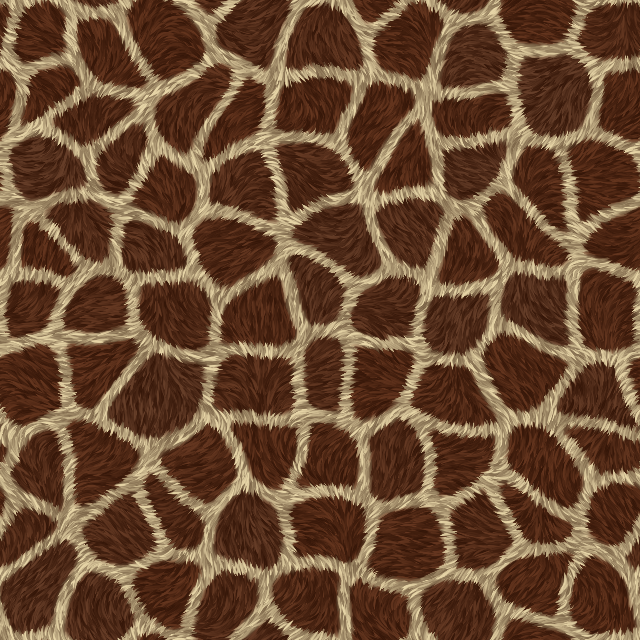
Give the GLSL for this texture, as a three.js fragment shader.

```glsl
// Giraffe hide: chestnut patches parted by cream bands, covered in short swirling fur.
varying vec2 vUv;

const float TAU = 6.2831853;
const float PATCHES = 9.0;        // patches across the tile
const float FUR_GRID = 64.0;      // fur cells across the tile
const int FUR_LAYERS = 8;         // strands per fur cell
const float HALF_LENGTH = 0.96;   // strand size in fur cells
const float HALF_WIDTH = 0.16;

const vec3 DARK_BROWN = vec3(0.205, 0.085, 0.03);
const vec3 CHESTNUT = vec3(0.39, 0.205, 0.115);
const vec3 DUSTY_BROWN = vec3(0.40, 0.26, 0.18);
const vec3 CREAM_SHADE = vec3(0.49, 0.40, 0.285);
const vec3 CREAM = vec3(0.90, 0.83, 0.65);

vec3 hash3(vec2 p) {
  vec3 q = fract(p.xyx * vec3(0.1031, 0.1030, 0.0973));
  q += dot(q, q.yxz + 33.33);
  return fract((q.xxy + q.yzz) * q.zyx);
}

// Random values of a grid cell, wrapped so that the tile repeats
vec3 cellRandom(vec2 cell, float period, float seed) {
  return hash3(mod(cell, period) + seed);
}

vec2 patchCentre(vec2 cell) {
  return cell + 0.1 + 0.8 * cellRandom(cell, PATCHES, 17.0).xy;
}

// x: rounded distance to the patch border in patch cells, y: random value of the patch
vec2 hidePatch(vec2 uv) {
  vec2 bend = sin(TAU * (3.0 * uv.yx + vec2(0.1, 0.4))) + sin(TAU * (7.0 * uv.yx + vec2(0.7, 0.2)));
  vec2 p = (uv + 0.005 * bend) * PATCHES;
  vec2 base = floor(p);
  vec2 nearestCell = base;
  vec2 toNearest = vec2(8.0);
  for (int y = -1; y <= 1; y++) {
    for (int x = -1; x <= 1; x++) {
      vec2 cell = base + vec2(float(x), float(y));
      vec2 toCentre = patchCentre(cell) - p;
      if (dot(toCentre, toCentre) < dot(toNearest, toNearest)) {
        toNearest = toCentre;
        nearestCell = cell;
      }
    }
  }
  // Smooth minimum over all borders rounds the corners
  const float ROUNDING = 20.0;
  float total = 0.0001;
  for (int y = -2; y <= 2; y++) {
    for (int x = -2; x <= 2; x++) {
      vec2 toCentre = patchCentre(nearestCell + vec2(float(x), float(y))) - p;
      vec2 gap = toCentre - toNearest;
      if (dot(gap, gap) > 0.0001) {
        total += exp(-ROUNDING * dot(0.5 * (toCentre + toNearest), normalize(gap)));
      }
    }
  }
  return vec2(-log(total) / ROUNDING, cellRandom(nearestCell, PATCHES, 17.0).z);
}

// Combing angle of the fur, from layered sines with whole repeats
float furAngle(vec2 uv) {
  return 1.1 + 0.9 * sin(TAU * (2.0 * uv.x + uv.y + 0.15))
    + 0.7 * sin(TAU * (3.0 * uv.y - 2.0 * uv.x + 0.6))
    + 0.45 * sin(TAU * (5.0 * uv.x + 3.0 * uv.y + 0.3));
}

// Overlapping strands; xy: offset to the strand centre in fur cells, z: brightness
vec3 furStrands(vec2 uv) {
  vec2 p = uv * FUR_GRID;
  vec2 base = floor(p);
  float angle = furAngle(uv);
  vec3 fur = vec3(0.0, 0.0, 0.15);
  for (int layer = 0; layer < FUR_LAYERS; layer++) {
    float seed = 71.0 * float(layer) + 5.0;
    for (int y = -1; y <= 1; y++) {
      for (int x = -1; x <= 1; x++) {
        vec2 cell = base + vec2(float(x), float(y));
        vec3 rnd = cellRandom(cell, FUR_GRID, seed);
        vec2 offset = cell + rnd.xy - p;
        float turn = angle + 0.6 * (fract(rnd.z * 37.0) - 0.5);
        vec2 along = vec2(cos(turn), sin(turn));
        float lengthwise = dot(offset, along) / HALF_LENGTH;
        float across = abs(dot(offset, vec2(-along.y, along.x)));
        float width = HALF_WIDTH * (1.0 - lengthwise * lengthwise);
        float cover = clamp((width - across) / 0.08, 0.0, 1.0);
        float tone = rnd.z + 0.12 * lengthwise - 1.6 * across;
        fur = mix(fur, vec3(offset, tone), cover);
      }
    }
  }
  return fur;
}

void main() {
  vec3 fur = furStrands(vUv);
  float tone = clamp(fur.z + 0.1, 0.0, 1.0);

  // Each strand carries the colour near its centre, which frays the borders
  vec2 hide = hidePatch(vUv + 0.6 * fur.xy / FUR_GRID);
  float band = 1.0 - smoothstep(0.05, 0.115, hide.x);

  vec3 lightBrown = mix(CHESTNUT, DUSTY_BROWN, 0.7 * hide.y * hide.y);
  vec3 patchColour = mix(DARK_BROWN, lightBrown, tone);
  vec3 bandColour = mix(CREAM_SHADE, CREAM, tone);
  gl_FragColor = vec4(mix(patchColour, bandColour, band), 1.0);
}
```
